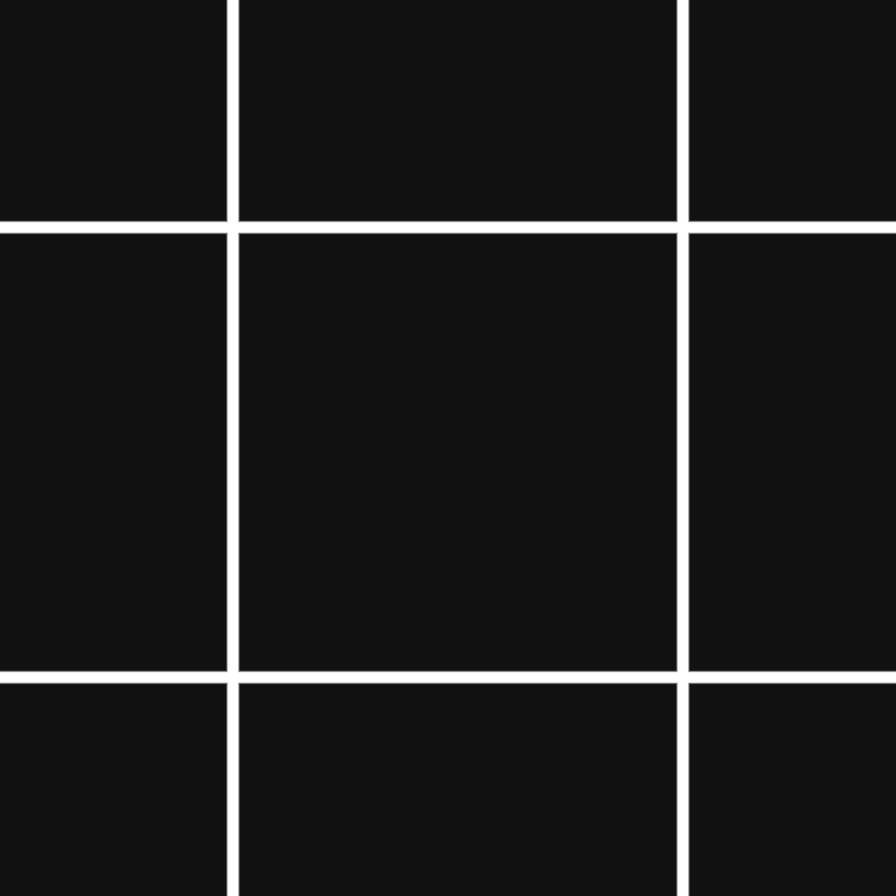
Reproduce this pattern procedurally as a Shadertoy shader.

```glsl
// A plain grid of thin white lines on near-black, two lines across and two down.
// Each line is a band around a wrapped distance, so the canvas tiles without a seam.

const int LINES_PER_AXIS = 2;
const vec2 FIRST_LINE = vec2(0.2600, 0.2440);
const float LINE_SPACING = 0.5022;
const float LINE_WIDTH = 0.0132;
const float EDGE_SOFTNESS = 0.0017;

const vec3 GROUND_COLOR = vec3(0.067);
const vec3 LINE_COLOR = vec3(1.0);

// Shortest distance between two positions on a unit loop, per axis
vec2 wrappedDistance(vec2 a, vec2 b) {
    return abs(fract(a - b + 0.5) - 0.5);
}

// Distance to the nearest line centre, per axis
vec2 nearestLine(vec2 uv, vec2 first, float spacing) {
    vec2 nearest = vec2(1.0);
    for (int i = 0; i < LINES_PER_AXIS; i++) {
        nearest = min(nearest, wrappedDistance(uv, first + float(i) * spacing));
    }
    return nearest;
}

// Soft coverage of a band of the given width
float bandCoverage(float dist, float width, float softness) {
    float halfWidth = 0.5 * width;
    return 1.0 - smoothstep(halfWidth - softness, halfWidth + softness, dist);
}

void mainImage(out vec4 fragColor, in vec2 fragCoord) {
    vec2 uv = fragCoord / iResolution.xy;
    float pixel = 1.0 / min(iResolution.x, iResolution.y);
    float softness = max(EDGE_SOFTNESS, 0.75 * pixel);

    // Vertical and horizontal lines merge where they cross
    vec2 lineDist = nearestLine(uv, FIRST_LINE, LINE_SPACING);
    float grid = bandCoverage(min(lineDist.x, lineDist.y), LINE_WIDTH, softness);

    fragColor = vec4(mix(GROUND_COLOR, LINE_COLOR, grid), 1.0);
}
```
